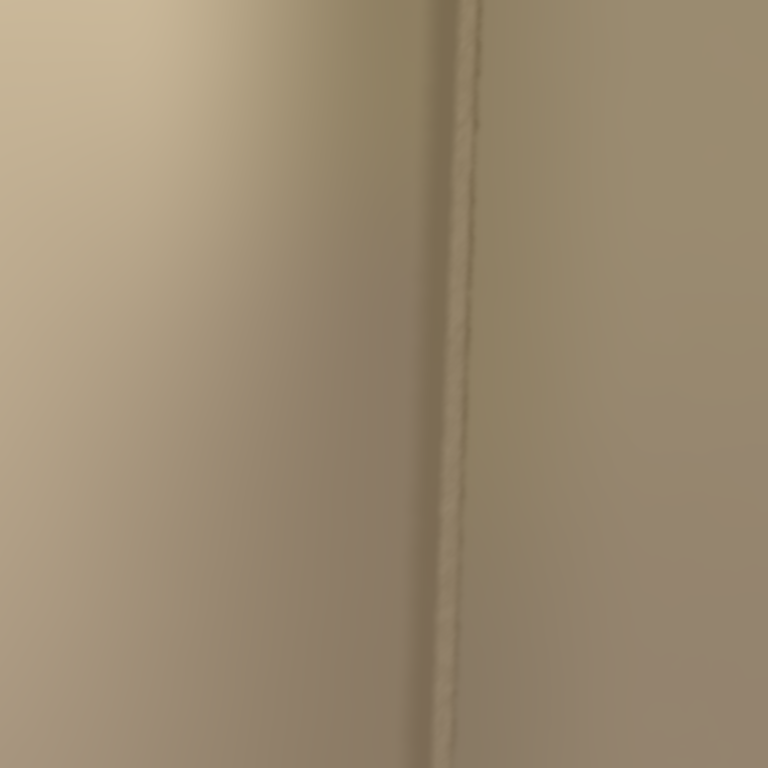
A WebGL 2 fragment shader for this texture:

```glsl
#version 300 es
precision highp float;

uniform vec2 u_resolution;
out vec4 fragColor;

#define SHADOW_EDGE vec2(0.526, 0.033)
#define RIDGE_EDGE vec2(0.560, 0.037)
#define CREASE_EDGE vec2(0.588, 0.036)
#define WOBBLE 0.005
#define CREASE_WIDTH 0.0055
#define GRAIN 0.004

float hash(vec2 p) {
    p = fract(p * vec2(0.1031, 0.1137));
    p += dot(p, p.yx + 33.33);
    return fract((p.x + p.y) * p.x * 17.0);
}

float noise(vec2 p) {
    vec2 cell = floor(p), f = fract(p);
    f = f * f * (3.0 - 2.0 * f);
    return mix(mix(hash(cell), hash(cell + vec2(1, 0)), f.x),
               mix(hash(cell + vec2(0, 1)), hash(cell + vec2(1, 1)), f.x), f.y);
}

float fbm(vec2 p) {
    float sum = 0.0, amplitude = 0.5;
    for (int i = 0; i < 4; i++) {
        sum += amplitude * noise(p);
        p = p * 2.03 + 7.1;
        amplitude *= 0.5;
    }
    return sum;
}

// Slanted seam line: x at the bottom plus slope times height
float seamX(vec2 line, float y) {
    return line.x + line.y * y;
}

vec3 leftWall(vec2 uv) {
    vec3 lit = mix(vec3(0.655, 0.585, 0.495), vec3(0.79, 0.72, 0.60), uv.y);
    vec3 shade = mix(vec3(0.54, 0.475, 0.39), vec3(0.56, 0.50, 0.385), smoothstep(0.55, 0.9, uv.y));
    float evenFall = smoothstep(-0.12, 0.57, uv.x) * 1.08 - 0.08;
    float lateFall = smoothstep(0.16, 0.53, uv.x);
    float fall = mix(evenFall, lateFall, smoothstep(0.3, 1.0, uv.y));
    return mix(lit, shade, clamp(fall, 0.0, 1.0));
}

vec3 rightWall(vec2 uv) {
    vec3 nearSeam = mix(vec3(0.535, 0.475, 0.39), vec3(0.555, 0.495, 0.385), smoothstep(0.1, 0.5, uv.y));
    vec3 farSide = mix(vec3(0.58, 0.515, 0.43), vec3(0.605, 0.545, 0.44), smoothstep(0.1, 0.8, uv.y));
    return mix(nearSeam, farSide, smoothstep(0.57, 0.85, uv.x));
}

void main() {
    vec2 uv = gl_FragCoord.xy / u_resolution;

    // Uneven plaster edges
    float rough = fbm(vec2(uv.x * 30.0, uv.y * 50.0)) - 0.47;
    float ridgeX = seamX(RIDGE_EDGE, uv.y) + WOBBLE * rough;
    float creaseX = seamX(CREASE_EDGE, uv.y) + WOBBLE * rough;
    float shadowX = seamX(SHADOW_EDGE, uv.y) + WOBBLE * rough;

    // Soft shadow beside the corner
    vec3 color = leftWall(uv);
    vec3 shadow = mix(vec3(0.485, 0.42, 0.335), vec3(0.485, 0.425, 0.32), uv.y);
    color = mix(color, shadow, smoothstep(-0.016, 0.022, uv.x - shadowX));

    // Raised bead with slanted ripples
    vec3 ridge = mix(vec3(0.56, 0.495, 0.405), vec3(0.57, 0.505, 0.395), uv.y);
    float relief = fbm(vec2(uv.x * 70.0, uv.y * 80.0 - uv.x * 50.0)) - 0.47;
    ridge += 0.05 * relief;
    color = mix(color, ridge, smoothstep(-0.006, 0.009, uv.x - ridgeX));

    // Right wall and the soft, broken crease
    color = mix(color, rightWall(uv), smoothstep(-0.005, 0.006, uv.x - creaseX));
    float creaseOffset = (uv.x - creaseX) / CREASE_WIDTH;
    float creaseDepth = mix(0.035, 0.06, smoothstep(0.1, 0.7, uv.y)) * (1.0 + 1.5 * rough);
    color -= creaseDepth * exp(-creaseOffset * creaseOffset);

    // Faint mottling of the paint
    color += GRAIN * (fbm(uv * 14.0) - 0.47);
    fragColor = vec4(clamp(color, 0.0, 1.0), 1.0);
}
```
